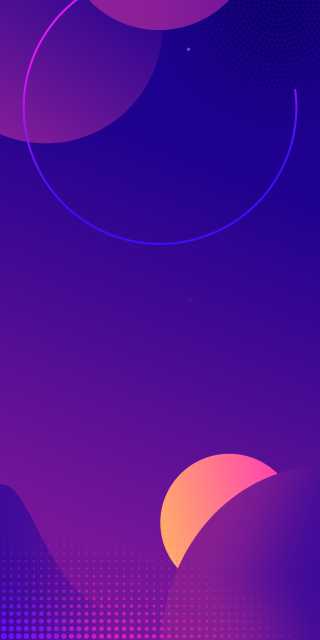
Give the GLSL for this background, as a WebGL 1 fragment shader.

```glsl
precision highp float;
// Violet gradient poster with translucent discs, a neon arc, a sunset disc and hills.
// Shapes are distance functions blended back to front on a 1 x 2 canvas; the two
// halftones repeat one dot over a polar grid and over a square grid.

uniform vec2 u_resolution;

const float TAU = 6.2831853;

// Palette
const vec3 PURPLE = vec3(0.46, 0.085, 0.60);
const vec3 INDIGO = vec3(0.12, 0.005, 0.56);
const vec3 NAVY = vec3(0.02, 0.0, 0.36);
const vec3 ORCHID = vec3(0.55, 0.125, 0.60);
const vec3 HILL_BLUE = vec3(0.25, 0.04, 0.60);
const vec3 ORANGE = vec3(1.0, 0.66, 0.42);
const vec3 PINK = vec3(1.0, 0.24, 0.70);
const vec3 NEON_BLUE = vec3(0.25, 0.05, 0.98);
const vec3 NEON_MAGENTA = vec3(0.88, 0.10, 0.96);
const vec3 DOT_VIOLET = vec3(0.43, 0.06, 1.0);
const vec3 DOT_MAGENTA = vec3(0.90, 0.13, 0.74);

// Layout: x runs 0..1, y runs 0..2 upward
const vec2 LEFT_DISC = vec2(0.143, 1.917);
const float LEFT_RADIUS = 0.365;
const vec2 TOP_DISC = vec2(0.497, 2.208);
const float TOP_RADIUS = 0.302;
const vec2 ARC_CENTER = vec2(0.5, 1.664);
const vec2 ARC_END = vec2(0.4225, 0.055);
const float ARC_HALF_WIDTH = 0.0032;
const vec2 SUN = vec2(0.716, 0.367);
const float SUN_RADIUS = 0.215;
const vec2 HILL = vec2(1.016, -0.029);
const vec2 HILL_AXES = vec2(0.513, 0.573);
const float WAVE_TOP = 0.487;
const float WAVE_DROP = 0.482;
const float WAVE_SCALE = 0.172;
const vec2 RIPPLE_CENTER = vec2(0.87, 2.0);
const float RIPPLE_STEP = 0.0156;
const float RIPPLE_REACH = 0.42;
const float GRID_STEP = 0.0235;
const float GRID_HEIGHT = 0.50;
const vec2 SPARK = vec2(0.589, 1.846);
const vec2 FAINT_RING = vec2(0.594, 1.065);

// Coverage of a shape from its signed distance, one pixel soft
float cover(float dist, float px) {
  return clamp(0.5 - dist / px, 0.0, 1.0);
}

float ellipseDistance(vec2 q, vec2 axes) {
  float k = length(q / axes);
  return k * (k - 1.0) / max(length(q / (axes * axes)), 0.0001);
}

// Height field as a distance, corrected by its slope
float waveDistance(vec2 p) {
  float x = max(p.x, 0.001);
  float u = pow(x / WAVE_SCALE, 2.3);
  float height = WAVE_TOP - WAVE_DROP * u / (1.0 + u);
  float slope = WAVE_DROP * 2.3 * u / (x * (1.0 + u) * (1.0 + u));
  return (p.y - height) / sqrt(1.0 + slope * slope);
}

// Circle outline cut off above its right-hand end, with a round cap
float arcDistance(vec2 q) {
  bool inGap = q.x > 0.0 && q.y > ARC_END.y;
  float d = inGap ? length(q - ARC_END) : abs(length(q) - length(ARC_END));
  return d - ARC_HALF_WIDTH;
}

// Dots on concentric rings that shrink away from the center
float rippleDots(vec2 q, float px) {
  float dist = length(q);
  float ring = floor(dist / RIPPLE_STEP) + 0.5;
  float count = floor(TAU * ring);
  float turn = atan(q.y, q.x) / TAU;
  float along = (fract(turn * count) - 0.5) * TAU * ring * RIPPLE_STEP / count;
  float fade = clamp(1.0 - dist / RIPPLE_REACH, 0.0, 1.0);
  float radius = 0.0025 + 0.0035 * fade;
  return cover(length(vec2(along, dist - ring * RIPPLE_STEP)) - radius, px) * sqrt(fade);
}

// Square grid of dots, largest at the lower left
float gridDots(vec2 p, float px) {
  vec2 cell = floor(p / GRID_STEP) + 0.5;
  vec2 center = cell * GRID_STEP;
  float fade = clamp(1.0 - center.y / GRID_HEIGHT, 0.0, 1.0);
  float side = clamp(1.0 - 0.75 * center.x, 0.0, 1.0);
  float radius = 0.0015 + 0.0082 * fade * fade * side;
  float opacity = fade * smoothstep(1.1, 0.3, center.x + 0.5 * center.y);
  return cover(length(p - center) - radius, px) * opacity;
}

void main() {
  vec2 p = gl_FragCoord.xy / u_resolution * vec2(1.0, 2.0);
  float px = 1.0 / u_resolution.x;

  // Backdrop and dark ripple corner
  vec3 color = mix(PURPLE, INDIGO, clamp((p.y + 0.4 * p.x - 0.45) / 1.3, 0.0, 1.0));
  vec2 q = p - RIPPLE_CENTER;
  color = mix(color, NAVY, 0.4 * smoothstep(0.5, 0.0, length(q)));
  color = mix(color, NAVY, 0.75 * rippleDots(q, px));

  // Translucent upper discs
  q = p - LEFT_DISC;
  float tint = clamp(0.42 - 0.75 * q.x - 1.1 * q.y, 0.0, 1.0);
  color = mix(color, ORCHID, tint * cover(length(q) - LEFT_RADIUS, px));
  q = p - TOP_DISC;
  vec3 topColor = mix(ORCHID, PURPLE, smoothstep(-0.1, 0.3, q.x));
  color = mix(color, topColor, cover(length(q) - TOP_RADIUS, px));

  // Neon arc and small accents
  q = p - ARC_CENTER;
  vec3 neon = mix(NEON_BLUE, NEON_MAGENTA, smoothstep(-0.3, 0.3, q.y - 0.2 * q.x));
  color = mix(color, neon, cover(arcDistance(q), px));
  color += 0.3 * cover(length(p - SPARK) - 0.005, px);
  color += 0.06 * cover(abs(length(p - FAINT_RING) - 0.005) - 0.001, px);

  // Sun, left wave and right hill
  q = p - SUN;
  vec3 sunColor = mix(ORANGE, PINK, clamp(0.5 + 2.4 * q.x + 0.5 * q.y, 0.0, 1.0));
  color = mix(color, sunColor, cover(length(q) - SUN_RADIUS, px));
  vec3 waveColor = mix(HILL_BLUE, PURPLE, smoothstep(0.0, 0.42, p.x));
  color = mix(color, waveColor, cover(waveDistance(p), px));
  float shade = smoothstep(0.6, 1.0, p.x - 0.35 * abs(p.y - 0.2));
  vec3 hillColor = mix(ORCHID * 0.95, HILL_BLUE, shade);
  color = mix(color, hillColor, cover(ellipseDistance(p - HILL, HILL_AXES), px));

  // Bright lower halftone
  vec3 dotColor = mix(DOT_VIOLET, DOT_MAGENTA, smoothstep(0.0, 0.42, p.x + 0.25 * p.y));
  color = mix(color, dotColor, gridDots(p, px));

  gl_FragColor = vec4(color, 1.0);
}
```
